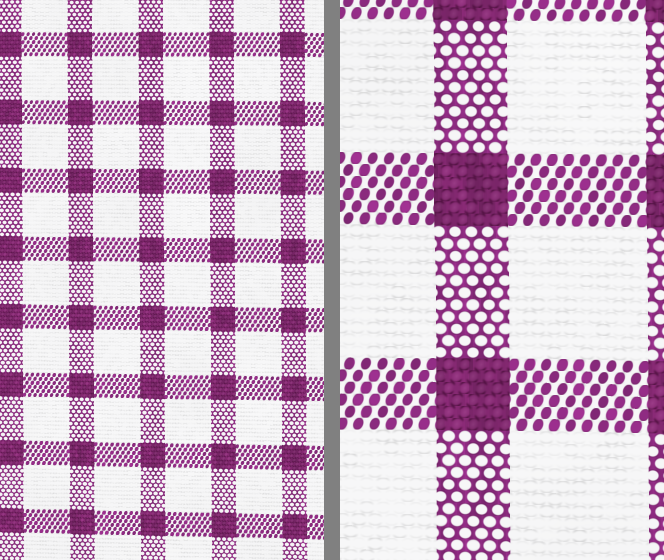
Left: the whole. Right: its middle third, enlarged.
Write a Shadertoy shader that draws this texture.

```glsl
// Purple and white checked cloth in plain weave: staggered weft floats lie over
// upright warp threads, and dyed groups of each cross in dark squares.
// Thread indices choose the dye; small hashes and a slow noise add wear.
#define PITCH vec2(0.2185, 0.2113)   // check size, in canvas widths
#define FIRST vec2(0.028, 0.1374)    // first crossing, from the top left
#define THREADS vec2(26.0, 17.0)     // threads per check
#define DYED vec2(9.0, 6.0)          // dyed threads per check
#define SKEW vec2(0.008, 0.0225)     // drift of the cloth toward the bottom
#define WOBBLE 0.0022
#define SAMPLES 3

const vec3 WHITE = vec3(0.967, 0.967, 0.97);
const vec3 PURPLE = vec3(0.56, 0.17, 0.51);
const vec3 CROSSING = vec3(0.49, 0.15, 0.42);
const vec3 DEEP = vec3(0.26, 0.04, 0.20);

float hash(vec2 p) {
    p = fract(p * vec2(0.1031, 0.1137));
    p += dot(p, p.yx + 33.33);
    return fract((p.x + p.y) * p.x * 17.3);
}

float noise(vec2 p) {
    vec2 i = floor(p), f = fract(p);
    f = f * f * (3.0 - 2.0 * f);
    return mix(mix(hash(i), hash(i + vec2(1, 0)), f.x),
               mix(hash(i + vec2(0, 1)), hash(i + vec2(1, 1)), f.x), f.y);
}

// p is in canvas widths from the top left; fall runs 0 to 1 down the cloth
vec3 cloth(vec2 p, float fall) {
    // Skewed and slightly uneven thread grid
    vec2 s = p - FIRST - SKEW * fall * vec2(1.0, p.x - 0.5);
    s += WOBBLE * (vec2(noise(p * 9.0), noise(p * 9.0 + 40.0)) - 0.5);
    vec2 t = s / PITCH * THREADS + 0.5 * DYED;
    vec2 id = floor(t), f = fract(t) - 0.5;
    vec2 dyed = step(mod(id, THREADS), DYED - 0.5);

    // Nearest weft float on the staggered grid
    float under = 1.0 - mod(id.x + id.y, 2.0);
    float side = f.x < 0.0 ? -1.0 : 1.0;
    vec2 q = f - vec2(under * side, 0.0);
    vec2 floatId = id + vec2(under * side, 0.0);
    float grain = hash(floatId + 71.0) - 0.5;

    // White floats are round, dyed floats are upright and slanted
    q.x += 0.3 * q.y * dyed.y;
    vec2 radius = mix(vec2(0.74, 0.45), vec2(0.63, 0.52), dyed.y);
    radius *= 0.96 + 0.09 * fall + 0.14 * grain;
    float r = length(q / radius);
    float weft = 1.0 - smoothstep(0.86, 1.14, r);
    float dye = mix(dyed.x, dyed.y, weft);

    // Thread shading, with shadow in the crevices beside each float
    float crevice = exp(-16.0 * (r - 1.05) * (r - 1.05));
    crevice *= smoothstep(0.12, 0.46, abs(f.y));
    float crossing = dyed.x * dyed.y;
    vec3 ink = mix(PURPLE, CROSSING, crossing);
    ink *= 1.0 + 0.16 * grain + 0.12 * (hash(id.xx + 5.0) - 0.5);
    ink += 0.07 * crossing * weft * (1.0 - r);
    ink = mix(ink, DEEP, crevice * mix(0.25, 0.65, crossing));
    vec3 pale = WHITE * (1.0 - crevice * (0.07 + 0.10 * grain));
    pale *= 0.99 + 0.02 * noise(p * 5.0 + 9.0);
    return mix(pale, ink, dye);
}

void mainImage(out vec4 fragColor, in vec2 fragCoord) {
    vec3 sum = vec3(0.0);
    // Average a small grid of samples to smooth the fine weave
    for (int j = 0; j < SAMPLES; j++)
    for (int i = 0; i < SAMPLES; i++) {
        vec2 c = fragCoord + (vec2(i, j) + 0.5) / float(SAMPLES) - 0.5;
        c.y = iResolution.y - c.y;
        sum += cloth(c / iResolution.x, c.y / iResolution.y);
    }
    fragColor = vec4(sum / float(SAMPLES * SAMPLES), 1.0);
}
```
